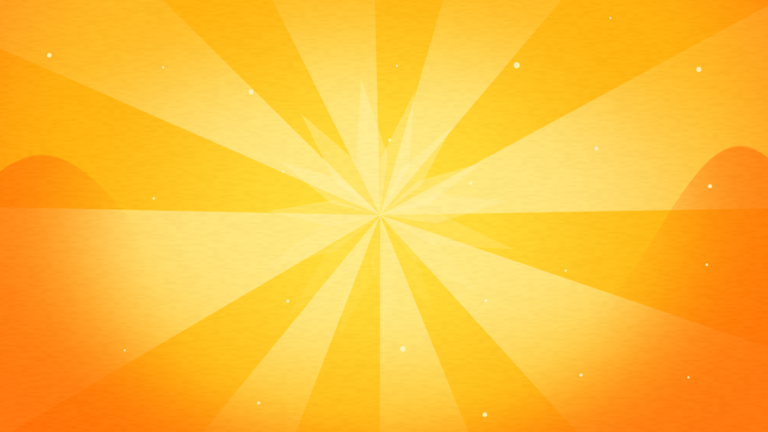
A WebGL 2 fragment shader for this background:

```glsl
#version 300 es
precision highp float;
// Golden sunburst with a layered pale star, soft orange hills and drifting sparkles.
uniform vec2 u_resolution;
out vec4 fragColor;

const vec2 CENTER = vec2(0.880, 0.502);
const vec3 YELLOW = vec3(1.0, 0.86, 0.22);
const vec3 AMBER = vec3(1.0, 0.70, 0.06);
const vec3 ORANGE = vec3(1.0, 0.47, 0.03);
const vec3 EMBER = vec3(1.0, 0.43, 0.03);
const vec3 CREAM = vec3(1.0, 0.94, 0.66);

// Each light ray: middle angle and half width, in degrees.
const vec2 RAYS[8] = vec2[8](
    vec2(14.7, 13.7), vec2(61.8, 11.9), vec2(104.0, 12.6), vec2(145.8, 10.5),
    vec2(194.6, 15.8), vec2(239.8, 9.0), vec2(281.0, 11.1), vec2(326.7, 14.5));

float hash(vec2 p) {
    p = fract(p * vec2(0.1031, 0.1130));
    p += dot(p, p.yx + 33.33);
    return fract((p.x + p.y) * p.x * 47.0);
}

float noise(vec2 p) {
    vec2 cell = floor(p), f = fract(p);
    f = f * f * (3.0 - 2.0 * f);
    return mix(mix(hash(cell), hash(cell + vec2(1, 0)), f.x),
               mix(hash(cell + vec2(0, 1)), hash(cell + vec2(1, 1)), f.x), f.y);
}

// Coverage of a shape from its signed distance, negative inside.
float cover(float dist, float px) {
    return smoothstep(px, -px, dist);
}

float rayMask(vec2 q, float px) {
    float angle = atan(q.y, q.x), mask = 0.0;
    for (int i = 0; i < 8; i++) {
        vec2 ray = radians(RAYS[i]);
        float turn = abs(mod(angle - ray.x + 3.14159, 6.28318) - 3.14159);
        mask = max(mask, cover((turn - ray.y) * length(q), px));
    }
    return mask;
}

// Cosine hill that levels out at its foot.
float hillMask(vec2 p, vec2 peak, float drop, float reach, float px) {
    float phase = min(abs(p.x - peak.x) / reach, 1.0) * 3.14159;
    float top = peak.y - 0.5 * drop * (1.0 - cos(phase));
    return cover(p.y - top, px * 1.5);
}

// Kite pointing along an angle, widest partway to its tip.
float spikeMask(vec2 q, float angle, float size, float px) {
    vec2 dir = vec2(cos(angle), sin(angle));
    float along = dot(q, dir);
    float across = abs(dot(q, vec2(-dir.y, dir.x)));
    return cover(across - min(along * 0.27, (size - along) * 0.2), px);
}

// Overlapping spikes, fainter toward the bottom.
float starGlow(vec2 q, float px) {
    float clear = 1.0;
    for (int i = 0; i < 15; i++) {
        float k = float(i);
        float lean = 5.5 * smoothstep(3.0, 5.0, k) * (1.0 - smoothstep(11.0, 13.0, k));
        float angle = radians(98.0 - 23.57 * k + lean);
        float size = 0.287 + 0.03 * cos(k * 1.26);
        float strength = mix(0.08, 0.36, smoothstep(-0.9, 0.5, sin(angle)));
        clear *= 1.0 - strength * spikeMask(q, angle, size, px);
    }
    return 1.0 - clear;
}

// At most one round sparkle in each grid cell.
float sparkles(vec2 p, float size, float px) {
    vec2 cell = floor(p / size);
    vec2 spot = 0.15 + 0.7 * vec2(hash(cell + 3.7), hash(cell + 19.3));
    float radius = mix(0.0025, 0.0075, pow(hash(cell + 41.1), 3.0));
    float shown = step(hash(cell + 67.9), 0.8);
    return shown * cover(length(p - (cell + spot) * size) - radius, px);
}

void main() {
    float px = 1.0 / u_resolution.y;
    vec2 p = gl_FragCoord.xy * px;
    vec2 q = p - CENTER;

    // Warm backdrop, deeper at the lower corners.
    float d = length(q * vec2(0.8, 1.0));
    vec3 color = mix(YELLOW, AMBER, smoothstep(0.1, 0.65, d));
    color = mix(color, ORANGE, smoothstep(0.55, 0.95, d - 0.2 * q.y));

    // Pale rays inside a wide glow.
    float glow = 1.0 - smoothstep(0.2, 0.6, length(q * vec2(0.55, 1.1)));
    color = mix(color, CREAM, rayMask(q, px) * mix(0.13, 0.62, glow));

    // Hills fading toward the light.
    float hills = max(hillMask(p, vec2(0.097, 0.641), 0.333, 0.44, px),
                      hillMask(p, vec2(1.713, 0.662), 0.389, 0.377, px));
    color = mix(color, EMBER, 0.6 * hills * smoothstep(0.42, 0.72, d));

    // Star, sparkles and paper grain.
    color = mix(color, CREAM + vec3(0.0, 0.01, 0.04), starGlow(q, px));
    color = mix(color, vec3(1.0, 0.96, 0.76), 0.9 * sparkles(p, 0.25, px));
    color += 0.025 * (noise(p * vec2(70.0, 230.0)) - 0.5);
    fragColor = vec4(clamp(color, 0.0, 1.0), 1.0);
}
```
